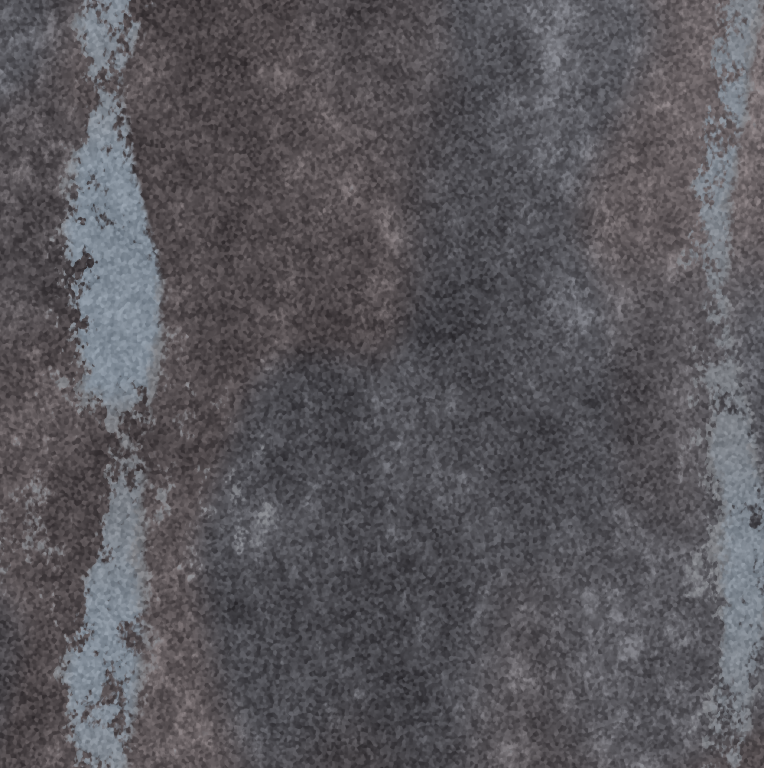
Give the GLSL for this texture, as a WebGL 1 fragment shader.

```glsl
precision highp float;
// Weathered dark metal: a charcoal ground with fine grain and dusty clouds,
// crossed by two ragged vertical streaks of pale blue-grey flaking.
// Smoothed cellular noise at several scales breaks up soft coverage shapes.
uniform vec2 u_resolution;

const vec3 GROUND = vec3(0.326, 0.316, 0.326);
const vec3 WARM_TINT = vec3(1.035, 0.985, 0.98);
const vec3 COOL_TINT = vec3(0.97, 1.0, 1.035);
const vec3 GREY_FLAKE = vec3(0.465, 0.472, 0.49);
const vec3 BLUE_FLAKE = vec3(0.525, 0.575, 0.625);

vec3 hash3(vec2 p) {
  vec3 q = vec3(dot(p, vec2(127.1, 311.7)),
                dot(p, vec2(269.5, 183.3)),
                dot(p, vec2(419.2, 371.9)));
  return fract(sin(q) * 43758.5453);
}

// Cellular noise: random cell values blended by distance to jittered points.
float cellNoise(vec2 p) {
  vec2 cell = floor(p);
  float total = 0.0;
  float weights = 0.0;
  for (int j = -1; j <= 1; j++) {
    for (int i = -1; i <= 1; i++) {
      vec2 id = cell + vec2(float(i), float(j));
      vec3 h = hash3(id);
      vec2 d = id + h.xy - p;
      float w = exp(-6.0 * dot(d, d));
      total += w * h.z;
      weights += w;
    }
  }
  return total / weights;
}

// Layered cellular noise, centred on zero.
float layers(vec2 p, float gain) {
  float sum = 0.0;
  float amp = 1.0;
  float norm = 0.0;
  for (int i = 0; i < 4; i++) {
    sum += amp * (cellNoise(p) - 0.5);
    norm += amp;
    amp *= gain;
    p = p * 2.03 + vec2(17.3, 9.1);
  }
  return sum / norm;
}

// Soft elliptical patch.
float blob(vec2 p, vec2 centre, vec2 radius) {
  vec2 q = (p - centre) / radius;
  return exp(-dot(q, q));
}

// Soft-edged vertical band.
float band(float x, float centre, float halfWidth) {
  return 1.0 - smoothstep(0.45, 1.5, abs(x - centre) / halfWidth);
}

// Left streak: swells and thins along its height, solid in its upper half.
float leftStreak(vec2 p) {
  float swell = cos(13.4 * (p.y - 0.62));
  float centre = 0.15 + 0.012 * sin(9.0 * p.y + 4.0);
  float strength = 0.55 + 0.09 * swell - 0.22 * blob(p, vec2(0.15, 0.44), vec2(0.3, 0.05));
  return strength * band(p.x, centre, 0.046 + 0.016 * swell)
       + 0.4 * blob(p, vec2(0.148, 0.65), vec2(0.06, 0.16));
}

// Right streak: thin and bent, partly leaving the edge.
float rightStreak(vec2 p) {
  float centre = 0.96 + 0.025 * cos(7.5 * (p.y - 0.25));
  float strength = 0.48 + 0.08 * cos(11.0 * (p.y - 0.27));
  return strength * band(p.x, centre, 0.036);
}

// Scattered speckle around the streaks.
float speckleCover(vec2 p) {
  return 0.36 * blob(p, vec2(0.26, 0.42), vec2(0.17, 0.17))
       + 0.34 * blob(p, vec2(0.03, 0.29), vec2(0.07, 0.11))
       + 0.22 * blob(p, vec2(0.66, 0.31), vec2(0.07, 0.13))
       + 0.26 * blob(p, vec2(0.93, 0.33), vec2(0.07, 0.2))
       + 0.20 * blob(p, vec2(0.40, 0.14), vec2(0.12, 0.10));
}

// Broad lightening and darkening of the ground.
float haze(vec2 p) {
  return 0.075 * blob(p, vec2(0.91, 0.82), vec2(0.1, 0.28))
       + 0.045 * blob(p, vec2(0.63, 0.97), vec2(0.12, 0.1))
       + 0.025 * blob(p, vec2(0.68, 0.38), vec2(0.17, 0.25))
       - 0.035 * blob(p, vec2(0.53, 0.17), vec2(0.09, 0.25))
       - 0.030 * blob(p, vec2(0.48, 0.58), vec2(0.08, 0.07))
       - 0.045 * blob(p, vec2(0.065, 0.64), vec2(0.03, 0.32));
}

void main() {
  vec2 p = gl_FragCoord.xy / u_resolution;
  float clouds = layers(p * vec2(7.0, 5.5), 0.65);
  float flecks = layers(p * vec2(38.0, 28.0) + 5.0, 0.9);
  float grain = cellNoise(p * 235.0 + 3.0) - 0.5;
  float hue = cellNoise(p * vec2(5.0, 3.5) + 21.0);

  // Ground: tinted charcoal with clouds, grain and light dust.
  float dust = smoothstep(0.06, 0.3, flecks + 0.6 * clouds);
  float shade = haze(p) + 0.2 * clouds + 0.1 * flecks + 0.17 * grain + 0.07 * dust;
  vec3 colour = (GROUND + shade) * mix(WARM_TINT, COOL_TINT, smoothstep(0.25, 0.75, hue));

  // Flakes: streak and speckle coverage, eroded by the noise.
  vec2 ragged = p + vec2(0.05, 0.03) * clouds + 0.035 * flecks;
  float streaks = leftStreak(ragged) + rightStreak(ragged);
  float cover = streaks + speckleCover(ragged);
  float flake = smoothstep(0.4, 0.62, cover + 1.1 * flecks + 0.6 * clouds + 0.12 * grain);
  vec3 paint = mix(GREY_FLAKE, BLUE_FLAKE, smoothstep(0.3, 0.7, streaks));
  paint += 0.14 * grain + 0.12 * flecks;
  colour = mix(colour, paint, 0.9 * flake);

  gl_FragColor = vec4(clamp(colour, 0.0, 1.0), 1.0);
}
```
